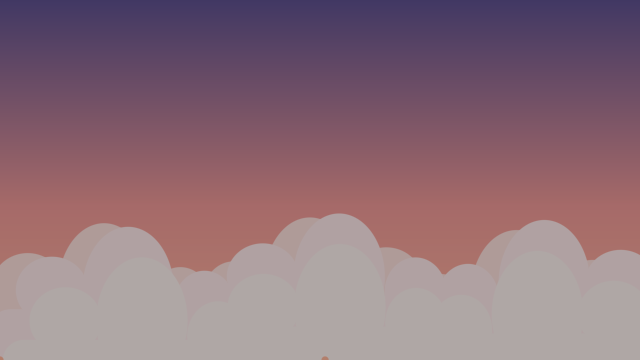
A Shadertoy shader for this background:

```glsl
// Draws a dusk sky fading from indigo to rose above three layers of rounded clouds.

// All lengths are fractions of the canvas height.
const vec3 SKY_TOP     = vec3(0.255, 0.220, 0.390);
const vec3 SKY_ROSE    = vec3(0.650, 0.415, 0.410);
const vec3 SKY_LOW     = vec3(0.700, 0.500, 0.425);
const float ROSE_LEVEL = 0.43;

const vec3 CLOUD_BACK  = vec3(0.685, 0.607, 0.598);
const vec3 CLOUD_MID   = vec3(0.690, 0.633, 0.635);
const vec3 CLOUD_FRONT = vec3(0.685, 0.655, 0.648);

// Radii of the puffs, and how far the side puffs sit from the crest.
const vec2 CREST_RADII = vec2(0.127, 0.176);
const vec2 LARGE_RADII = vec2(0.100, 0.093);
const vec2 SMALL_RADII = vec2(0.086, 0.097);
const float SIDE_REACH = 0.212;
const float LARGE_DROP = 0.083;
const float SMALL_DROP = 0.122;

// Rounded slab under the puffs.
const vec2 SLAB_HALF    = vec2(0.387, 0.250);
const float SLAB_DROP   = 0.229;
const float SLAB_CORNER = 0.060;

// Left, middle and right cloud of each layer: crest place and facing.
const vec3 BACK_X  = vec3(0.289, 0.861, 1.435);
const vec3 BACK_Y  = vec3(0.380, 0.396, 0.361);
const vec3 MID_X   = vec3(0.356, 0.942, 1.512);
const vec3 MID_Y   = vec3(0.370, 0.407, 0.389);
const vec3 FRONT_X = vec3(0.394, 0.944, 1.493);
const vec3 FRONT_Y = vec3(0.285, 0.322, 0.303);
const vec3 BACK_FACING = vec3(1.0, -1.0, -1.0);
const vec3 NEAR_FACING = vec3(1.0, 1.0, -1.0);

// Small gaps along the lower edge.
const float GAP_SPACING = 0.903;
const float GAP_RADIUS  = 0.010;

// Approximate distance to an ellipse whose top touches the origin.
float puff(vec2 p, vec2 radii) {
    p.y += radii.y;
    float k = length(p / radii);
    float slope = length(p / (radii * radii));
    return k * (k - 1.0) / max(slope, 1e-4);
}

float slab(vec2 p) {
    p.y += SLAB_DROP + SLAB_HALF.y;
    vec2 q = abs(p) - SLAB_HALF + SLAB_CORNER;
    return length(max(q, 0.0)) + min(max(q.x, q.y), 0.0) - SLAB_CORNER;
}

// One cloud with its crest at the origin and its larger side puff on the left.
float cloud(vec2 p) {
    float d = min(puff(p, CREST_RADII), slab(p));
    d = min(d, puff(p + vec2(SIDE_REACH, LARGE_DROP), LARGE_RADII));
    return min(d, puff(p + vec2(-SIDE_REACH, SMALL_DROP), SMALL_RADII));
}

float cloudLayer(vec2 p, vec3 crestX, vec3 crestY, vec3 facing) {
    float d = 1e3;
    for (int i = 0; i < 3; i++) {
        vec2 q = p - vec2(crestX[i], crestY[i]);
        d = min(d, cloud(vec2(q.x * facing[i], q.y)));
    }
    return d;
}

vec3 sky(float y) {
    vec3 upper = mix(SKY_ROSE, SKY_TOP, clamp((y - ROSE_LEVEL) / (1.0 - ROSE_LEVEL), 0.0, 1.0));
    return mix(SKY_LOW, upper, clamp(y / ROSE_LEVEL, 0.0, 1.0));
}

float coverage(float d) {
    float pixel = 1.0 / iResolution.y;
    return smoothstep(0.75 * pixel, -0.75 * pixel, d);
}

void mainImage(out vec4 fragColor, in vec2 fragCoord) {
    vec2 p = fragCoord / iResolution.y;
    vec3 skyColor = sky(p.y);

    // Clouds from far to near
    vec3 color = skyColor;
    color = mix(color, CLOUD_BACK, coverage(cloudLayer(p, BACK_X, BACK_Y, BACK_FACING)));
    color = mix(color, CLOUD_MID, coverage(cloudLayer(p, MID_X, MID_Y, NEAR_FACING)));
    color = mix(color, CLOUD_FRONT, coverage(cloudLayer(p, FRONT_X, FRONT_Y, NEAR_FACING)));

    // Sky showing through the gaps on the lower edge
    float nearestGap = min(round(p.x / GAP_SPACING), 1.0) * GAP_SPACING;
    color = mix(color, skyColor, coverage(length(p - vec2(nearestGap, 0.0)) - GAP_RADIUS));

    fragColor = vec4(color, 1.0);
}
```
